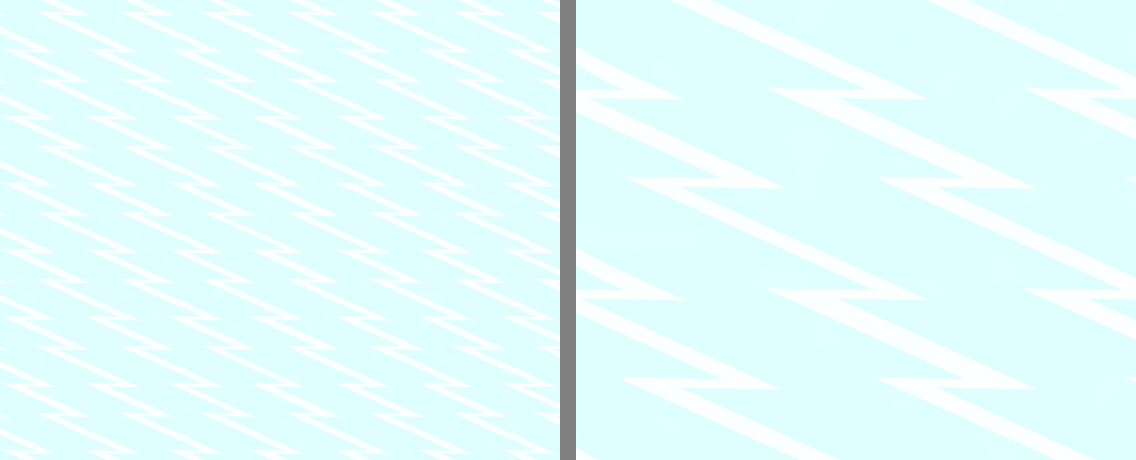
Left: the whole. Right: its middle third, enlarged.
A WebGL 1 fragment shader for this pattern:

```glsl
precision highp float;
// Pale cyan ground crossed by slanting white zigzag bolts on a regular grid.

uniform vec2 u_resolution;

#define CANVAS_WIDTH 768.0
#define PERIOD vec2(114.3, 91.7)
#define ORIGIN vec2(49.5, 16.0)
#define SECOND_ZIG vec2(67.8, 51.0)
#define ZIG_SPAN vec2(74.5, 5.5)
#define SLANT 0.455
#define BAR_SLOPE 0.02
#define DRIFT 3.0
#define KINK 1.6
#define MOTTLE 0.005
#define GROUND vec3(0.875, 1.0, 1.0)
#define BOLT vec3(0.99, 1.0, 1.0)

vec2 gradientAt(vec2 c) {
    float a = 6.2832 * fract(sin(dot(c, vec2(127.1, 311.7))) * 43758.5);
    return vec2(cos(a), sin(a));
}

float gradientNoise(vec2 p) {
    vec2 i = floor(p), f = fract(p);
    vec2 u = f * f * (3.0 - 2.0 * f);
    vec2 e = vec2(1.0, 0.0);
    float top = mix(dot(gradientAt(i), f), dot(gradientAt(i + e), f - e), u.x);
    float low = mix(dot(gradientAt(i + e.yx), f - e.yx),
                    dot(gradientAt(i + 1.0), f - 1.0), u.x);
    return mix(top, low, u.y);
}

// 1 in every fourth column, counted from the given one
float everyFourth(float column, float first) {
    return 1.0 - step(0.5, mod(column - first + 0.5, 4.0) - 0.5);
}

// Signed distance below a sloping line through a (y runs down)
float below(vec2 p, vec2 a, float slope) {
    return (p.y - a.y - slope * (p.x - a.x)) * inversesqrt(1.0 + slope * slope);
}

// Sharp parallelogram between a left and a right tip: a long stroke or a short bar
float blade(vec2 p, vec2 left, vec2 right) {
    float slanted = max(below(p, left, SLANT), -below(p, right, SLANT));
    float level = max(-below(p, left, BAR_SLOPE), below(p, right, BAR_SLOPE));
    return max(slanted, level);
}

// Left tip of a cell's first zig; one column in four drifts on alternate rows
vec2 firstZig(vec2 cell) {
    float evenRow = 1.0 - step(0.5, mod(cell.y + 0.25, 2.0) - 0.5);
    float drift = DRIFT * everyFourth(cell.x, 2.0) * evenRow;
    return ORIGIN + cell * PERIOD - vec2(drift, 0.0);
}

// Left tip of a cell's second zig
vec2 secondZig(vec2 cell) {
    float drift = DRIFT * everyFourth(cell.x, 2.0);
    return ORIGIN + cell * PERIOD + SECOND_ZIG - vec2(drift, 0.0);
}

// One period of a bolt: bar, long stroke, bar, shorter stroke
float boltCell(vec2 p, vec2 cell) {
    vec2 a = firstZig(cell);
    vec2 b = secondZig(cell);
    vec2 next = firstZig(cell + 1.0);
    float bend = (p.x - ORIGIN.x - cell.x * PERIOD.x - 91.0) / 9.0;
    vec2 kinked = p + vec2(0.0, KINK * everyFourth(cell.x, 1.0) * exp(-bend * bend));
    float bars = min(blade(p, a, a + ZIG_SPAN), blade(p, b, b + ZIG_SPAN));
    float strokes = min(blade(kinked, a, b + ZIG_SPAN), blade(p, b, next + ZIG_SPAN));
    return min(bars, strokes);
}

void main() {
    float pixel = CANVAS_WIDTH / u_resolution.x;
    vec2 p = vec2(gl_FragCoord.x, u_resolution.y - gl_FragCoord.y) * pixel;

    // Each period reaches into the cells to its right and below
    vec2 home = floor((p - ORIGIN) / PERIOD + 0.05);
    float d = 1e3;
    for (int j = 0; j < 2; j++) {
        for (int i = 0; i < 2; i++) {
            d = min(d, boltCell(p, home - vec2(float(i), float(j))));
        }
    }

    float ink = smoothstep(0.75, -0.75, d / pixel);
    vec3 ground = GROUND + vec3(MOTTLE * gradientNoise(p / 22.0), 0.0, 0.0);
    gl_FragColor = vec4(mix(ground, BOLT, ink), 1.0);
}
```
